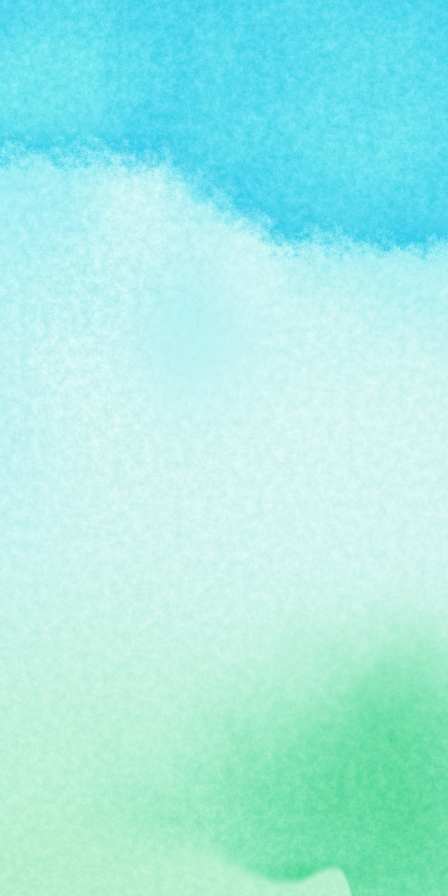
Reproduce this background procedurally as a WebGL 1 fragment shader.

```glsl
precision highp float;
// Watercolour wash: cyan sky pigment over pale paper, sinking into a green pool.
uniform vec2 u_resolution;

#define GRAIN_SCALE 44.0
#define GRAIN_AMOUNT 0.095
#define EDGE_WOBBLE 0.055
#define CYAN vec3(0.28, 0.83, 0.93)
#define CYAN_LIGHT vec3(0.44, 0.90, 0.94)
#define CYAN_PALE vec3(0.66, 0.94, 0.96)
#define PAPER vec3(0.82, 0.96, 0.94)
#define MIST vec3(0.85, 0.97, 0.96)
#define MINT vec3(0.74, 0.95, 0.85)
#define GREEN vec3(0.56, 0.91, 0.75)
#define GREEN_DEEP vec3(0.34, 0.85, 0.60)

vec2 hashGradient(vec2 cell) {
  vec3 q = fract(cell.xyx * vec3(0.1031, 0.1030, 0.0973));
  q += dot(q, q.yzx + 33.33);
  float angle = 6.28318 * fract((q.x + q.y) * q.z);
  return vec2(cos(angle), sin(angle));
}

float gradientNoise(vec2 p) {
  vec2 i = floor(p), f = fract(p);
  vec2 w = f * f * f * (f * (f * 6.0 - 15.0) + 10.0);
  vec2 e = vec2(1.0, 0.0);
  float low = mix(dot(hashGradient(i), f), dot(hashGradient(i + e), f - e), w.x);
  float high = mix(dot(hashGradient(i + e.yx), f - e.yx),
                   dot(hashGradient(i + e.xx), f - e.xx), w.x);
  return mix(low, high, w.y);
}

float fbm(vec2 p, float gain) {
  float sum = 0.0, amplitude = 0.6;
  for (int i = 0; i < 4; i++) {
    sum += amplitude * gradientNoise(p);
    p = mat2(1.6, 1.2, -1.2, 1.6) * p + 17.3;
    amplitude *= gain;
  }
  return sum;
}

// Soft elliptical stain
float stain(vec2 p, vec2 center, vec2 radius) {
  vec2 d = (p - center) / radius;
  return exp(-dot(d, d));
}

void main() {
  // x runs 0..1 to the right, y runs 0..2 down the sheet
  vec2 uv = gl_FragCoord.xy / u_resolution;
  vec2 p = vec2(uv.x, 2.0 * (1.0 - uv.y));
  float blotch = fbm(p * 5.0 + 3.7, 0.6);
  float grain = fbm(p * GRAIN_SCALE, 0.85);
  float wobble = EDGE_WOBBLE * (blotch + 0.7 * fbm(p * 15.0 + 9.1, 0.6)) + 0.03 * grain;

  // Paper tint, shifting from cool to mint
  vec3 color = mix(CYAN_PALE, PAPER, smoothstep(0.35, 0.95, p.y + 0.15 * blotch));
  color = mix(color, MINT, smoothstep(1.15, 1.75, p.y + 0.12 * blotch));
  color = mix(color, CYAN_PALE, 0.5 * stain(p, vec2(0.0, 0.75), vec2(0.16, 0.5)));

  // Pale blooms below the sky, with a mottled stain between them
  float bloom = stain(p, vec2(0.31, 0.44), vec2(0.11, 0.15))
              + stain(p, vec2(0.56, 0.59), vec2(0.11, 0.13))
              + 0.6 * stain(p, vec2(0.2, 0.80), vec2(0.2, 0.2))
              + 0.7 * stain(p, vec2(0.68, 0.95), vec2(0.3, 0.3));
  color = mix(color, MIST, 0.8 * clamp(bloom + 0.3 * blotch, 0.0, 1.0));
  float mottle = stain(p, vec2(0.42, 0.74), vec2(0.15, 0.17));
  color = mix(color, CYAN_PALE, clamp(0.5 + 1.2 * grain, 0.0, 1.0) * mottle);

  // Sky pigment, pooling darker along its lower edge
  float skyEdge = mix(0.345, 0.55, smoothstep(0.34, 0.69, p.x))
                + 0.03 * stain(p, vec2(0.44, 0.43), vec2(0.06, 0.12));
  float skyDist = p.y - skyEdge + wobble;
  float softness = 0.032 + 0.055 * stain(p, vec2(0.45, 0.42), vec2(0.2, 0.2));
  float sky = 1.0 - smoothstep(-softness, softness, skyDist);
  float halo = exp(-max(skyDist, 0.0) / 0.08) * (1.0 - 0.65 * min(bloom, 1.0));
  float lightPatch = 0.85 * stain(p, vec2(0.08, 0.19), vec2(0.22, 0.13))
                   + 0.5 * stain(p, vec2(0.85, 0.25), vec2(0.3, 0.18));
  vec3 skyColor = mix(CYAN, CYAN_LIGHT, clamp(0.3 + lightPatch + 0.7 * blotch, 0.0, 1.0));
  skyColor -= vec3(0.06, 0.03, 0.01) * exp(-abs(skyDist + 0.035) / 0.035);
  color = mix(color, CYAN_LIGHT, 0.4 * halo);
  color = mix(color, skyColor, sky);

  // Green pool rising to the right, with a crisp fold along its base
  float poolTop = mix(1.55, 1.30, smoothstep(0.2, 0.95, p.x));
  float pool = smoothstep(poolTop - 0.05, poolTop + 0.4, p.y + 1.3 * wobble)
             * smoothstep(0.05, 0.58, p.x + 0.1 * blotch);
  float poolBase = 1.87 + 0.105 * smoothstep(0.4, 0.63, p.x)
                 - 0.035 * smoothstep(0.65, 0.75, p.x)
                 + 0.2 * smoothstep(0.755, 0.84, p.x);
  float baseDist = poolBase - p.y + 0.25 * wobble;
  float baseSoft = mix(0.07, 0.013, smoothstep(0.35, 0.62, p.x));
  pool *= smoothstep(-baseSoft, baseSoft, baseDist);
  float depth = 0.75 * stain(p, vec2(0.87, 1.71), vec2(0.22, 0.22))
              + 0.3 * stain(p, vec2(1.0, 1.48), vec2(0.25, 0.12))
              + 0.4 * stain(p, vec2(0.85, 1.95), vec2(0.3, 0.16))
              + 0.6 * stain(p, vec2(0.68, 1.95), vec2(0.09, 0.03));
  vec3 poolColor = mix(GREEN, GREEN_DEEP, clamp(depth + 0.35 * blotch, 0.0, 1.0));
  color = mix(color, poolColor, pool);

  // Leaf-green tint along the bottom of the sheet
  color -= vec3(0.03, 0.01, 0.045) * (1.0 - pool) * smoothstep(1.7, 1.95, p.y);

  // Pigment settling in the paper tooth, strongest in red
  float tooth = 0.6 + 0.5 * sky + 0.35 * pool
              + 0.5 * stain(p, vec2(0.3, 0.7), vec2(0.3, 0.3));
  color += GRAIN_AMOUNT * tooth * grain * vec3(1.5, 0.55, 0.5);
  gl_FragColor = vec4(clamp(color, 0.0, 1.0), 1.0);
}
```
